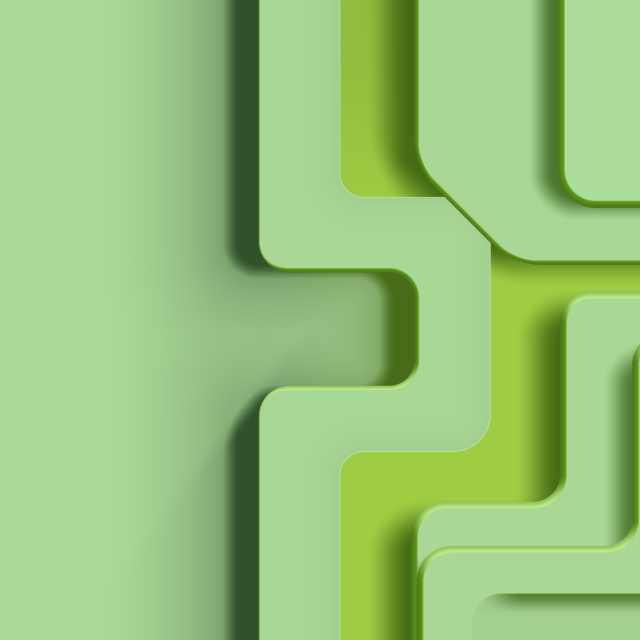
Write a Shadertoy shader that draws this background.

```glsl
// Layered green paper-cut plates with rounded steps, coloured rims and soft shadows.

const vec3 PALE = vec3(0.665, 0.845, 0.59);
const vec3 MINT = vec3(0.68, 0.865, 0.615);
const vec3 LIME = vec3(0.62, 0.80, 0.26);
const vec3 WALL = vec3(0.35, 0.55, 0.09);
const vec3 GLINT = vec3(0.69, 0.88, 0.47);
const vec3 FOREST = vec3(0.17, 0.30, 0.15);
const vec3 OLIVE = vec3(0.24, 0.39, 0.06);

// Intersection and union of two distances with rounded corners.
float roundMax(float a, float b, float r) {
    return min(max(a, b), -r) + length(max(vec2(a, b) + r, 0.0));
}

float roundMin(float a, float b, float r) {
    return -roundMax(-a, -b, r);
}

// Half plane right of "left", with a bay cut in up to "bayRight".
float bayEdge(vec2 p, float left, float bayRight, float midY, float halfY, float rOuter, float rBay) {
    float bay = roundMax(p.x - bayRight, abs(p.y - midY) - halfY, rBay);
    return roundMax(left - p.x, -bay, rOuter);
}

float ribbonLeft(vec2 p) {
    return bayEdge(p, 0.404, 0.648, 0.4857, 0.0885, 0.048, 0.040);
}

float ribbonRight(vec2 p) {
    return bayEdge(p, 0.531, 0.766, 0.493, 0.1985, 0.038, 0.058);
}

// Quadrant to the right of and below a corner.
float quadrant(vec2 p, vec2 corner, float r) {
    return roundMax(corner.x - p.x, p.y - corner.y, r);
}

// Quadrant to the right of and above a corner.
float upperQuadrant(vec2 p, vec2 corner, float r) {
    return roundMax(corner.x - p.x, corner.y - p.y, r);
}

float chamferPlate(vec2 p) {
    float diagonal = (1.387 - p.x - p.y) * 0.7071;
    float d = roundMax(0.647 - p.x, diagonal, 0.03);
    return roundMax(d, 0.586 - p.y, 0.03);
}

float stepPlate(vec2 p, vec2 high, vec2 low) {
    return roundMin(quadrant(p, high, 0.048), quadrant(p, low, 0.056), 0.042);
}

float cover(float d) {
    float w = 0.8 / iResolution.y;
    return smoothstep(w, -w, d);
}

float shade(float d, float soft) {
    return 1.0 - smoothstep(-soft, soft, d);
}

// Puts a plate with a side wall over the colour below; walls facing up glint.
vec3 raisePlate(vec3 below, float d, float rim, vec3 face) {
    float up = dFdy(d) * iResolution.y;
    vec3 wall = mix(WALL, GLINT, smoothstep(0.0, 0.9, up));
    wall *= 0.85 + 0.22 * smoothstep(0.0, rim, -d);
    vec3 col = mix(below, wall, cover(d));
    float bevel = shade(d + rim, 0.0018);
    return mix(col, face, bevel);
}

// Ground on the left, with the broad shadow of the ribbon.
vec3 leftGround(vec2 p) {
    float d = ribbonLeft(p + vec2(0.050, 0.004));
    float slant = (p.x - 0.404) * 1.3 + 0.388 - p.y;
    float mask = max(smoothstep(0.45, 0.51, p.y), smoothstep(-0.03, 0.03, slant));
    float tail = 0.30 * exp(-max(d, 0.0) / 0.055) * mix(0.5, 1.0, mask);
    float dark = max(shade(d, 0.02) * mask * 0.96, tail);
    vec3 dusk = mix(FOREST, OLIVE + 0.02, smoothstep(0.42, 0.55, p.x));
    vec3 base = PALE * (1.01 - 0.10 * smoothstep(0.15, 0.36, p.x));
    return mix(base, dusk, dark);
}

void mainImage(out vec4 fragColor, in vec2 fragCoord) {
    vec2 p = fragCoord / iResolution.y;
    vec2 highStep = vec2(0.875, 0.544), lowStep = vec2(0.642, 0.216);
    vec2 highFront = vec2(0.988, 0.479), lowFront = vec2(0.651, 0.147);
    vec2 innerCorner = vec2(0.871, 0.675);

    // Lime channel under the plates
    vec3 channel = LIME * (1.0 - 0.08 * smoothstep(0.6, 1.0, p.y));
    float plateShade = shade(chamferPlate(p + vec2(0.042, 0.002)), 0.036);
    float stepShade = shade(stepPlate(p + vec2(0.036, 0.028), highStep, lowStep), 0.036);
    channel = mix(channel, OLIVE, 0.92 * max(plateShade, stepShade));

    // Winding ribbon
    float leftD = ribbonLeft(p), rightD = ribbonRight(p);
    float ribbonRim = mix(0.0015, 0.0065, smoothstep(0.404, 0.45, p.x));
    vec3 face = PALE * (1.0 - 0.05 * exp(-abs(rightD) / 0.03));
    vec3 col = raisePlate(leftGround(p), leftD, ribbonRim, face);
    col = mix(col, channel, cover(rightD));
    col = mix(col, MINT * 1.08, 0.6 * shade(abs(rightD) - 0.001, 0.001));

    // Chamfered plate and the rounded plate upon it
    float innerShade = shade(upperQuadrant(p + vec2(0.027, 0.002), innerCorner, 0.06), 0.022);
    face = mix(PALE, vec3(0.25, 0.42, 0.14), 0.9 * innerShade);
    col = raisePlate(col, chamferPlate(p), 0.007, face);
    col = raisePlate(col, upperQuadrant(p, innerCorner, 0.06), 0.011, MINT);

    // Two stepped plates
    float frontShade = shade(stepPlate(p + vec2(0.024, 0.035), highFront, lowFront), 0.025);
    face = mix(PALE, vec3(0.26, 0.43, 0.14), 0.88 * frontShade);
    col = raisePlate(col, stepPlate(p, highStep, lowStep), 0.010, face);
    col = raisePlate(col, stepPlate(p, highFront, lowFront), 0.010, PALE);

    // Recess in the front plate
    float recess = quadrant(p, vec2(0.737, 0.073), 0.046);
    float lip = smoothstep(0.035, 0.0, 0.073 - p.y) * smoothstep(0.74, 0.82, p.x);
    col = mix(col, mix(PALE * 0.96, vec3(0.28, 0.44, 0.13), 0.85 * lip), cover(recess));
    col = mix(col, GLINT, 0.4 * shade(abs(recess) - 0.001, 0.001));

    fragColor = vec4(col, 1.0);
}
```
